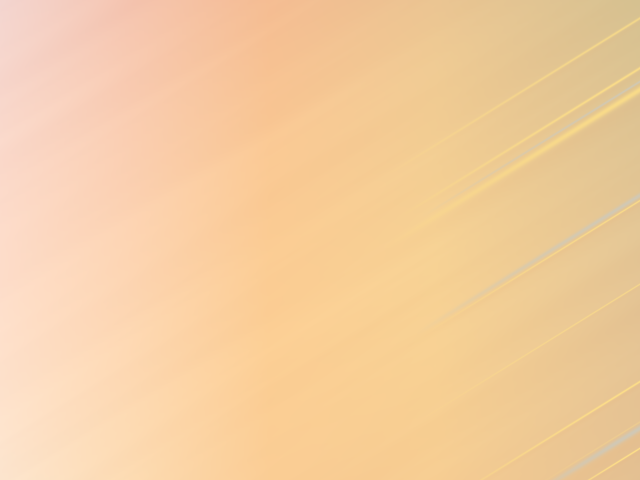
Write a Shadertoy shader that draws this background.

```glsl
// A warm pastel backdrop, pink at the left to sand at the right, crossed by
// slanted light streaks. Colour columns are blended across the canvas, then
// stretched noise adds soft bands and a loop adds thin gold and silver glints.

#define SLOPE 0.62          // rise of the streaks per unit of width
#define BAND_STRENGTH 0.022 // contrast of the soft bands
#define BAND_DENSITY 17.0   // soft bands per canvas height
#define SHADOW 0.10         // depth of the warm shade under each glint
#define GLINT_COUNT 11
#define GOLD vec3(1.00, 0.88, 0.53)
#define SILVER vec3(0.80, 0.79, 0.74)
#define SHADE vec3(0.90, 0.66, 0.44)

// Glints: height at the right edge, half width, start in x, signed strength
// (positive is gold, negative is silver).
const vec4 GLINTS[GLINT_COUNT] = vec4[](
    vec4(0.962, 0.0030, 0.60, 0.70), vec4(0.858, 0.0032, 0.62, 0.85),
    vec4(0.830, 0.0028, 0.66, -0.75), vec4(0.813, 0.0075, 0.60, 0.80),
    vec4(0.593, 0.0055, 0.65, -0.80), vec4(0.582, 0.0022, 0.66, 0.75),
    vec4(0.408, 0.0020, 0.66, 0.60), vec4(0.205, 0.0026, 0.68, 0.90),
    vec4(0.108, 0.0070, 0.80, -0.85), vec4(0.121, 0.0020, 0.82, 0.30),
    vec4(0.066, 0.0022, 0.84, 0.95));

float hash(vec2 cell) {
    vec3 q = fract(cell.xyx * 0.1031);
    q += dot(q, q.yzx + 33.33);
    return fract((q.x + q.y) * q.z);
}

float valueNoise(vec2 p) {
    vec2 cell = floor(p), f = fract(p);
    f = f * f * (3.0 - 2.0 * f);
    return mix(mix(hash(cell), hash(cell + vec2(1, 0)), f.x),
               mix(hash(cell + vec2(0, 1)), hash(cell + vec2(1, 1)), f.x), f.y);
}

// Smooth vertical gradient through three colours.
vec3 column(vec3 bottom, vec3 middle, vec3 top, float y) {
    return bottom * (1.0 - y) * (1.0 - 2.0 * y)
         + middle * 4.0 * y * (1.0 - y)
         + top * y * (2.0 * y - 1.0);
}

float ramp(float a, float b, float x) {
    return clamp((x - a) / (b - a), 0.0, 1.0);
}

vec3 backdrop(vec2 uv) {
    vec3 blush = column(vec3(0.99, 0.90, 0.81), vec3(0.99, 0.86, 0.79), vec3(0.95, 0.83, 0.81), uv.y);
    vec3 peach = column(vec3(0.99, 0.86, 0.70), vec3(0.99, 0.83, 0.70), vec3(0.96, 0.77, 0.69), uv.y);
    vec3 apricot = column(vec3(0.98, 0.80, 0.58), vec3(0.985, 0.80, 0.58), vec3(0.96, 0.74, 0.575), uv.y);
    vec3 honey = column(vec3(0.965, 0.80, 0.57), vec3(0.965, 0.82, 0.58), vec3(0.92, 0.77, 0.57), uv.y);
    vec3 sand = column(vec3(0.89, 0.75, 0.57), vec3(0.89, 0.77, 0.58), vec3(0.84, 0.76, 0.57), uv.y);
    vec3 color = mix(blush, peach, ramp(0.0, 0.20, uv.x));
    color = mix(color, apricot, ramp(0.20, 0.42, uv.x));
    color = mix(color, honey, ramp(0.42, 0.68, uv.x));
    return mix(color, sand, ramp(0.68, 1.0, uv.x));
}

// Three octaves of noise stretched along the streaks, centred on zero.
float softBands(float across, float along) {
    float sum = 0.0, weight = 0.5;
    vec2 p = vec2(along * 1.3, across * BAND_DENSITY) + 20.0;
    for (int i = 0; i < 3; i++) {
        sum += weight * (valueNoise(p) - 0.5);
        p = p * vec2(1.2, 2.1) + 7.3;
        weight *= 0.55;
    }
    return sum;
}

float glow(float offset, float halfWidth) {
    float t = offset / halfWidth;
    return exp(-t * t);
}

void mainImage(out vec4 fragColor, in vec2 fragCoord) {
    vec2 uv = fragCoord / iResolution.xy;
    vec2 p = fragCoord / iResolution.y;
    float aspect = iResolution.x / iResolution.y;
    float pixel = 1.0 / iResolution.y;

    // Height at which the slanted line through p meets the right edge.
    float across = p.y + SLOPE * (aspect - p.x);
    vec3 color = backdrop(uv);

    // Soft bands
    float bands = softBands(across, p.x + SLOPE * p.y);
    color += bands * BAND_STRENGTH * vec3(0.8, 1.4, 1.2);

    // Glints that brighten toward the right edge
    for (int i = 0; i < GLINT_COUNT; i++) {
        vec4 glint = GLINTS[i];
        float fade = smoothstep(glint.z, 1.0, uv.x);
        fade = sqrt(fade) * abs(glint.w);
        float halfWidth = max(glint.y, 0.8 * pixel);
        float offset = across - glint.x;
        color = mix(color, SHADE, SHADOW * fade * glow(offset + 2.5 * halfWidth, 2.5 * halfWidth));
        color = mix(color, glint.w > 0.0 ? GOLD : SILVER, fade * glow(offset, halfWidth));
    }

    fragColor = vec4(clamp(color, 0.0, 1.0), 1.0);
}
```
